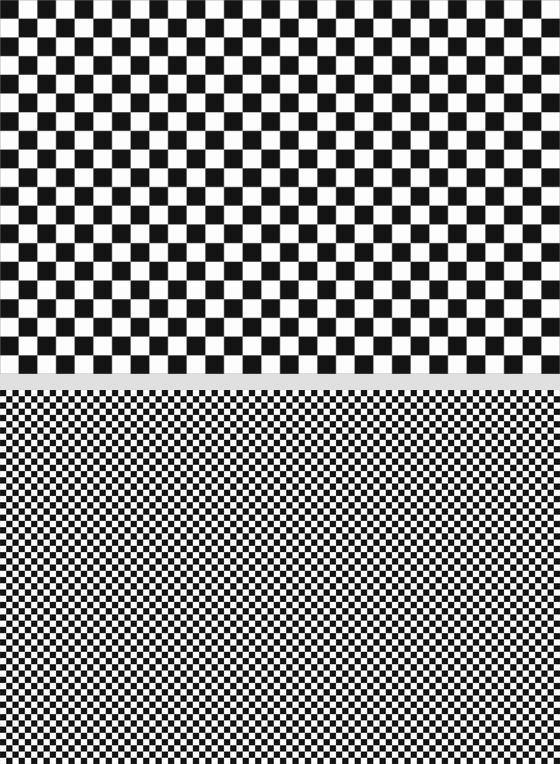
Top, the tile; bottom, the same tile 3 across and 3 down.
This pattern is drawn by a WebGL 2 fragment shader. Its source:

```glsl
#version 300 es
precision highp float;
// Black and white checkerboard, 30 by 20 squares with slightly soft edges.

uniform vec2 u_resolution;
out vec4 fragColor;

const vec2 SQUARES = vec2(30.0, 20.0);   // even counts, so the board tiles
const float EDGE_HALF_WIDTH = 0.038;     // in squares
const vec3 INK = vec3(0.08);
const vec3 PAPER = vec3(0.992);

// Signed distance to the nearest grid line: negative in even cells, positive in odd.
vec2 alternatingDistance(vec2 cell) {
    return abs(mod(cell + 0.5, 2.0) - 1.0) - 0.5;
}

// Coverage from 0 (ink) to 1 (paper); both axes blend evenly at the corners.
float checker(vec2 cell, vec2 halfWidth) {
    vec2 side = clamp(alternatingDistance(cell) / halfWidth, -1.0, 1.0);
    return 0.5 + 0.5 * side.x * side.y;
}

void main() {
    vec2 uv = gl_FragCoord.xy / u_resolution;

    // Keep edges at least one pixel wide on small canvases
    vec2 pixel = SQUARES / u_resolution;
    vec2 halfWidth = max(vec2(EDGE_HALF_WIDTH), 0.5 * pixel);

    float paper = checker(uv * SQUARES, halfWidth);
    fragColor = vec4(mix(INK, PAPER, paper), 1.0);
}
```
